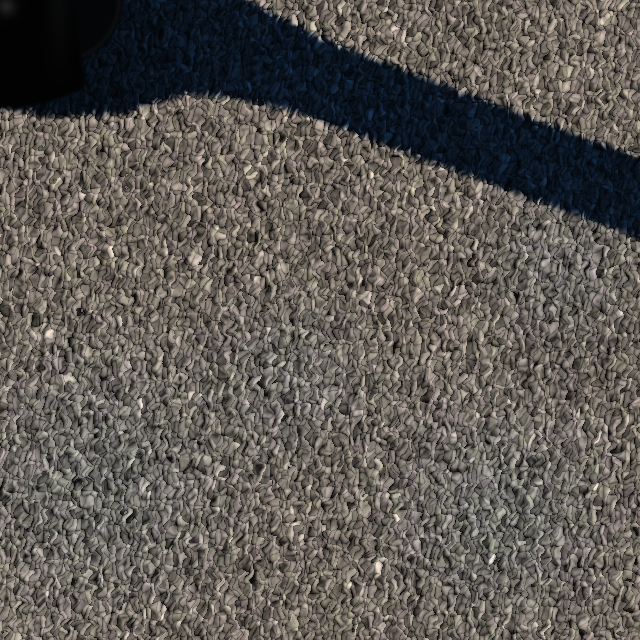
Give the GLSL for this texture, as a Shadertoy shader.

```glsl
// Sunlit coarse gravel crossed by a blue post shadow, with a dark post base at the upper left.

float hash(vec2 p) {
    vec3 q = fract(vec3(p.xyx) * 0.1031);
    q += dot(q, q.yzx + 33.33);
    return fract((q.x + q.y) * q.z);
}

vec2 hash2(vec2 p) {
    return vec2(hash(p), hash(p + 71.7));
}

float noise(vec2 p) {
    vec2 i = floor(p), f = fract(p);
    f = f * f * (3.0 - 2.0 * f);
    float low = mix(hash(i), hash(i + vec2(1, 0)), f.x);
    float high = mix(hash(i + vec2(0, 1)), hash(i + vec2(1, 1)), f.x);
    return mix(low, high, f.y);
}

float softMin(float a, float b, float k) {
    float h = max(k - abs(a - b), 0.0) / k;
    return min(a, b) - h * h * k * 0.25;
}

float softStep(float d, float width) {
    return smoothstep(-width, width, d);
}

float spot(vec2 p, vec2 center, float radius) {
    vec2 d = (p - center) / radius;
    return exp(-dot(d, d));
}

// Pebble cells: x = gap to the neighbour, y = random tone, zw = offset from the centre.
vec4 pebbles(vec2 p) {
    vec2 cell = floor(p), f = fract(p), offset = vec2(0), id = vec2(0);
    float nearest = 9.0, second = 9.0;
    for (int y = -1; y <= 1; y++) {
        for (int x = -1; x <= 1; x++) {
            vec2 g = vec2(x, y);
            vec2 r = f - g - 0.1 - 0.8 * hash2(cell + g);
            float d = length(r);
            if (d < nearest) {
                second = nearest;
                nearest = d;
                offset = r;
                id = cell + g;
            } else {
                second = min(second, d);
            }
        }
    }
    return vec4(second - nearest, hash(id + 5.3), offset);
}

// Brightness of slanted grains lit from the upper right.
float gravelLight(vec2 uv) {
    vec2 leaning = vec2(uv.x - 0.25 * uv.y, uv.y + 0.12 * uv.x);
    vec2 warp = vec2(noise(uv * 85.0), noise(uv * 85.0 + 40.0)) - 0.5;
    vec2 p = leaning * vec2(122, 80) + warp * 1.3;
    vec4 stone = pebbles(p);
    float body = smoothstep(-0.25, 0.6, stone.x);
    float relief = noise(p * 1.15 + 7.0) - noise(p * 1.15 + 7.0 + vec2(0.5, 0.3));
    float light = 0.16 + 0.22 * body + 0.19 * stone.y;
    light += 0.24 * dot(stone.zw, vec2(0.85, 0.5)) + 0.36 * relief;
    light += 0.15 * (noise(leaning * vec2(200, 140)) - 0.5);
    light += 0.16 * body * smoothstep(0.96, 1.0, stone.y);
    return clamp(light, 0.04, 0.9);
}

// Warm grey ground with faint cool drifts and a few worn patches.
vec3 gravelTint(vec2 uv) {
    float cool = spot(uv, vec2(0.15, 0.25), 0.2) + spot(uv, vec2(0.78, 0.2), 0.17);
    cool += 0.7 * spot(uv, vec2(0.46, 0.41), 0.12) + 0.8 * spot(uv, vec2(0.88, 0.58), 0.12);
    float speckle = noise(uv * 70.0 + 9.0);
    vec3 tint = mix(vec3(1.075, 1.0, 0.915), vec3(1.01, 1.005, 0.965), min(cool, 1.0));
    tint *= mix(vec3(1.015, 0.985, 1.03), vec3(0.995, 1.01, 0.965), speckle);
    float worn = spot(uv, vec2(0.49, 0.29), 0.06) + spot(uv, vec2(0.85, 0.47), 0.07);
    return tint * (0.97 + 0.07 * noise(uv * 17.0) - 0.1 * worn);
}

// Band between two curved edges; positive inside.
float shadowBand(vec2 p) {
    float bend = max(0.586 - p.x, 0.0);
    float top = 0.909 - 0.377 * (p.x - 0.586) + 0.45 * bend * bend;
    float shoulder = 0.818 + 0.034 * smoothstep(0.16, 0.31, p.x);
    shoulder += 0.012 * (1.0 - smoothstep(0.0, 0.08, p.x));
    float bottom = softMin(0.802 - 0.367 * (p.x - 0.521), shoulder, 0.04);
    return min(top - p.y, p.y - bottom) * 0.93;
}

// Tapered post with a rounded foot; positive inside.
float postBody(vec2 p) {
    float side = 0.111 + 0.18 * (1.0 - p.y) - p.x;
    float foot = p.y - 0.831 - 1.8 * p.x * p.x;
    return softMin(side, foot, 0.012);
}

vec3 postColor(vec2 p) {
    float sheen = exp(-pow((p.x - 0.092) / 0.016, 2.0)) * smoothstep(0.85, 1.0, p.y);
    return vec3(0.008, 0.009, 0.012) + 0.025 * sheen + 0.12 * spot(p, vec2(0.01, 0.99), 0.014);
}

void mainImage(out vec4 fragColor, in vec2 fragCoord) {
    vec2 uv = fragCoord / iResolution.xy;
    float pixel = 1.0 / iResolution.y;

    // Ground
    float light = gravelLight(uv);
    vec3 color = light * gravelTint(uv);

    // Cast shadow, its border broken up by the grains
    float shade = softStep(shadowBand(uv) + 0.018 * (0.42 - light), 0.008);
    vec3 shaded = (0.025 + 0.12 * light + 0.22 * light * light) * vec3(0.34, 0.69, 1.12);
    shaded *= mix(0.62, 1.0, smoothstep(0.1, 0.4, uv.x));
    color = mix(color, shaded, shade);

    // Round flange behind the post, then the post
    float flange = 0.101 - length(uv - vec2(0.091, 1.0));
    vec3 flangeColor = vec3(0.012, 0.018, 0.026) + 0.03 * exp(-pow((flange - 0.006) / 0.004, 2.0));
    color = mix(color, flangeColor, softStep(flange, 0.002 + pixel));
    color = mix(color, postColor(uv), softStep(postBody(uv), 0.003 + pixel));

    fragColor = vec4(clamp(color, 0.0, 1.0), 1.0);
}
```
